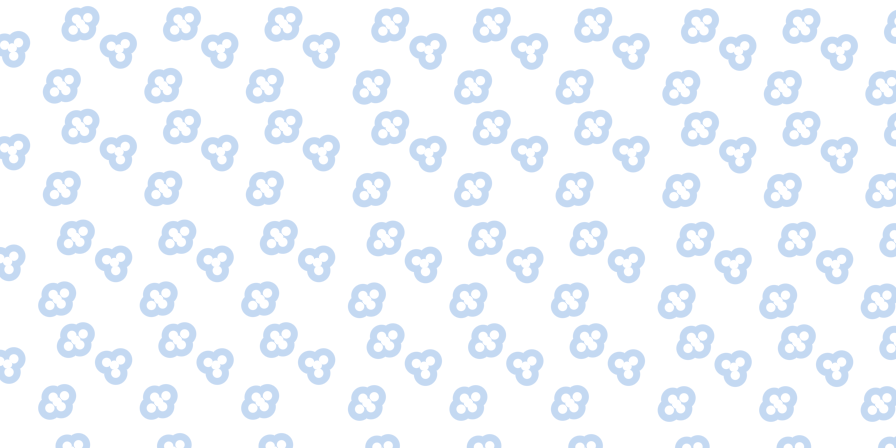
A Shadertoy shader for this pattern:

```glsl
// Pale blue outlined trefoils and quatrefoils scattered in a slightly skewed block repeat.

// Outline around a ring of round lobes; odd lobes may sit closer to the centre.
float foilOutline(vec2 p, int lobes, float evenReach, float oddReach) {
    float d = length(p);
    for (int i = 0; i < lobes; i++) {
        float angle = -0.70 + 6.28319 * float(i) / float(lobes);
        float reach = i % 2 == 0 ? evenReach : oddReach;
        d = min(d, length(p - reach * vec2(cos(angle), sin(angle))));
    }
    return abs(d - 7.0) - 3.0;
}

float quatrefoil(vec2 p) {
    return foilOutline(p, 4, 8.2, 5.3);
}

float trefoil(vec2 p) {
    return foilOutline(p, 3, 7.0, 7.0);
}

void mainImage(out vec4 fragColor, in vec2 fragCoord) {
    // The canvas is 384 units high, with y pointing down
    float unit = 384.0 / iResolution.y;
    vec2 p = vec2(fragCoord.x, iResolution.y - fragCoord.y) * unit - vec2(35.0, 3.0);

    // Skewed lattice of blocks
    mat2 lattice = mat2(265.5, 0.9, -4.0, 183.0);
    p -= lattice * floor(inverse(lattice) * p);

    // Each block holds three by two cells, with a wider gap at its far edges
    vec2 cellSize = vec2(87.0, 88.0);
    p -= cellSize * clamp(floor(p / cellSize), vec2(0.0), vec2(2.0, 1.0));

    // Three motifs per cell
    float d = quatrefoil(p - vec2(34.0, 17.5));
    d = min(d, trefoil(p - vec2(67.0, 39.0)));
    d = min(d, quatrefoil(p - vec2(18.0, 70.5)));

    float ink = smoothstep(0.75 * unit, -0.75 * unit, d);
    fragColor = vec4(mix(vec3(1.0), vec3(0.77, 0.85, 0.95), ink), 1.0);
}
```
